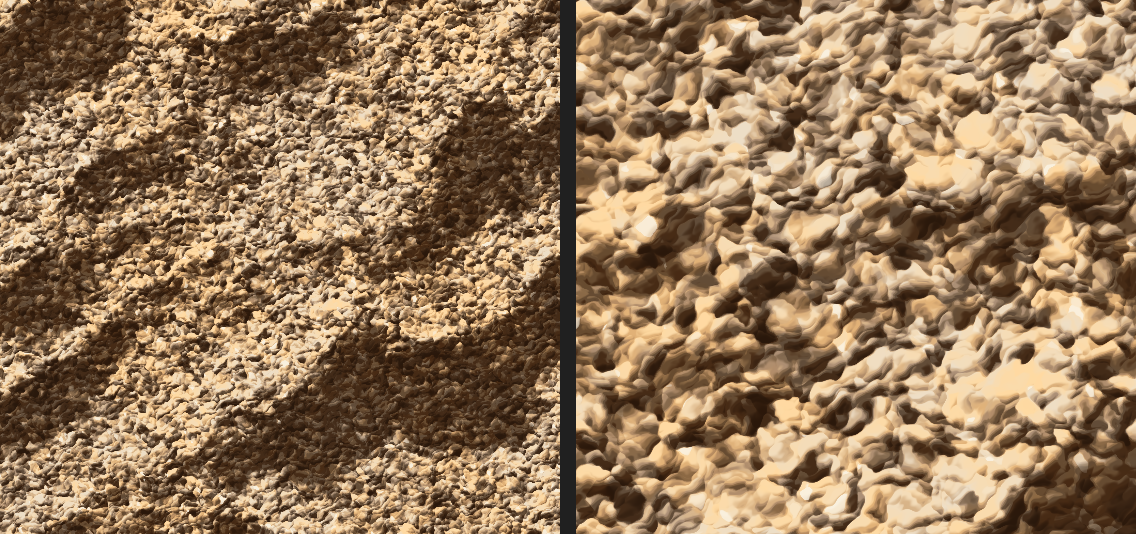
Left, the full canvas; right, a detail of the centre.
A Shadertoy shader for this texture:

```glsl
// Weathered sandstone under low sunlight from the upper left.
// Stretched cellular hollows form diagonal ridges that cast marched shadows;
// blended cell noise adds lumps, pits and sand grains, toned by a colour ramp.

vec3 hash3(vec2 p) {
    vec3 q = fract(p.xyx * vec3(0.1031, 0.1030, 0.0973));
    q += dot(q, q.yxz + 33.33);
    return fract((q.xxy + q.yzz) * q.zyx);
}

// Distance to the nearest scattered point
float cells(vec2 p) {
    float nearest = 9.0;
    for (int j = -1; j <= 1; j++)
    for (int i = -1; i <= 1; i++) {
        vec2 cell = floor(p) + vec2(i, j);
        nearest = min(nearest, length(cell + 0.1 + 0.8 * hash3(cell + 71.0).xy - p));
    }
    return nearest;
}

// Cells blended without seams, x: value around zero, y: side facing the sun
vec2 grit(vec2 p, vec2 toSun) {
    vec3 sum = vec3(0.0);
    for (int j = -1; j <= 1; j++)
    for (int i = -1; i <= 1; i++) {
        vec2 cell = floor(p) + vec2(i, j);
        vec3 rnd = hash3(cell + 13.0);
        vec2 away = p - cell - rnd.xy;
        float weight = exp(-16.0 * dot(away, away));
        sum += weight * vec3(rnd.z - 0.5, dot(away, toSun), 1.0);
    }
    return sum.xy / (sum.z + 0.0001);
}

vec2 waves(vec2 p) {
    return sin(p.yx * 7.0 + vec2(0.4, 2.1)) + 0.5 * sin(p * 15.0 + p.yx * 9.0)
         + 0.25 * sin(p.yx * 37.0 - p * 21.0);
}

// Large eroded hollows, elongated along the diagonal
float relief(vec2 p) {
    p += 0.032 * waves(p) + 0.007 * waves(p.yx * 4.0 + 2.0);
    vec2 q = mat2(0.82, -0.57, 0.57, 0.82) * p;
    float broad = cells(q * vec2(2.2, 3.7) + 4.3);
    float small = cells(q * vec2(5.0, 8.5) + 9.1);
    float depth = 0.85 + 0.2 * sin(p.x * 4.0 - p.y * 5.0 + 1.0);
    return depth * broad * broad + 0.26 * small * small;
}

// Middle-sized lumps and crumbs
float lumps(vec2 p) {
    p += 0.008 * waves(p * 4.0);
    return cells(p * vec2(15.0, 19.0)) + 0.5 * cells(p * vec2(36.0, 44.0));
}

// Ramp from deep shade to sunlit sand
vec3 sandColor(float t) {
    vec3 c = mix(vec3(0.16, 0.09, 0.04), vec3(0.27, 0.17, 0.09), smoothstep(0.0, 0.10, t));
    c = mix(c, vec3(0.39, 0.30, 0.21), smoothstep(0.14, 0.28, t));
    c = mix(c, vec3(0.53, 0.42, 0.30), smoothstep(0.36, 0.50, t));
    c = mix(c, vec3(0.69, 0.56, 0.43), smoothstep(0.53, 0.66, t));
    c = mix(c, vec3(0.85, 0.71, 0.53), smoothstep(0.68, 0.81, t));
    return mix(c, vec3(0.96, 0.87, 0.72), smoothstep(0.83, 0.95, t));
}

void mainImage(out vec4 fragColor, in vec2 fragCoord) {
    vec2 p = fragCoord / iResolution.y;
    vec2 toSun = vec2(-0.5, 0.866);

    // Slopes facing the sun at two scales
    float height = relief(p);
    float lump = lumps(p);
    float slope = height - relief(p + toSun * 0.02);
    float crumb = lump - lumps(p + toSun * 0.008);

    // Cast shadow: march towards the sun and keep the highest blocker
    float blocker = -1.0;
    for (int i = 1; i <= 12; i++) {
        float s = 0.018 * float(i);
        blocker = max(blocker, relief(p + toSun * s) - height - 1.75 * s);
    }
    float shadow = smoothstep(-0.03, 0.10, blocker - 0.12 * (lump - 0.65));

    // Irregular sand grains at three sizes
    vec2 g = p + 0.0035 * waves(p * 9.0) + 0.0012 * waves(p.yx * 31.0);
    vec2 fine = grit(g * vec2(125.0, 135.0), toSun);
    vec2 coarse = grit(g * vec2(72.0, 84.0) + 17.0, toSun);
    vec2 clump = grit(g * vec2(34.0, 42.0) + 31.0, toSun);
    float speckle = 1.5 * fine.x + 1.5 * coarse.x + 0.6 * clump.x
                  + 1.1 * fine.y + 1.3 * coarse.y + 0.7 * clump.y;
    float hole = smoothstep(0.12, 0.40, clump.x - 0.5 * coarse.x - 0.5 * coarse.y);

    // Combine the light, flattening the detail inside shadows
    float detail = speckle + 2.2 * crumb - 1.1 * hole;
    float light = 0.50 + 7.0 * slope + detail;
    float shade = -0.80 + 2.5 * slope + 0.62 * detail;
    float tone = 1.0 / (1.0 + exp(-1.7 * mix(light, shade, shadow)));
    vec3 color = sandColor(tone);

    // Rusty patches and stained grains against paler, greyer quartz
    float rust = 0.45 + 0.15 * dot(waves(p * 1.7 + 3.0), vec2(1.0));
    rust = clamp(rust + 0.9 * coarse.x - 0.6 * fine.x, 0.0, 1.0);
    color *= mix(vec3(0.97, 1.0, 1.08), vec3(1.04, 0.98, 0.88), rust);

    // Rare glinting quartz faces
    float glint = smoothstep(0.40, 0.46, fine.x) * smoothstep(0.1, 0.3, coarse.x);
    color = mix(color, vec3(0.98, 0.96, 0.91), 0.8 * glint * (1.0 - 0.8 * shadow));

    fragColor = vec4(clamp(color, 0.0, 1.0), 1.0);
}
```
